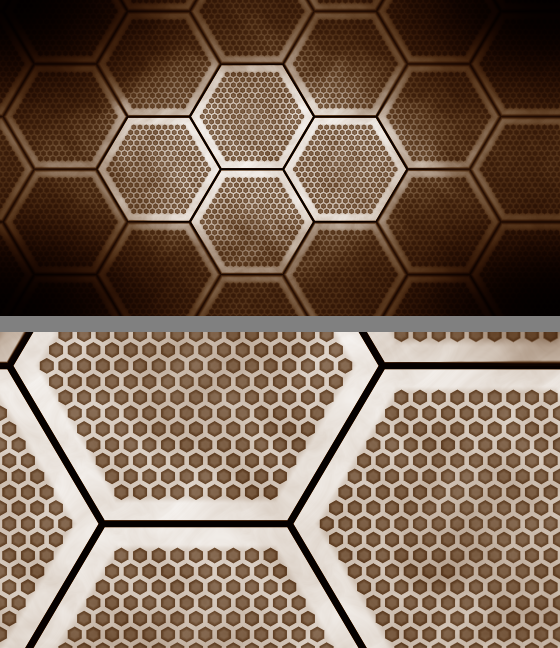
Top, the full canvas; bottom, a detail of the centre.
Reproduce this pattern procedurally as a WebGL 2 fragment shader.

```glsl
#version 300 es
precision highp float;
// Spot-lit honeycomb of perforated hexagonal plates in sepia, 6 columns by 3 rows.
uniform vec2 u_resolution;
out vec4 fragColor;

const float TAU = 6.2831853;
const vec2 HEX_PERIOD = vec2(1.7320508, 1.0);
const vec2 REPEATS = vec2(3.0, 3.0);        // each repeat holds two staggered plates
const vec2 PLATE_ORIGIN = vec2(0.45, 0.631);
const vec2 SPOT_CENTER = vec2(0.468, 0.505);
const float SEAM_HALF_WIDTH = 0.011;
const float FRAME_START = 0.425;
const float HOLE_PITCH = 0.0577;            // seventeen holes across each plate
const float HOLE_RADIUS = 0.375;

// Distance measure of a flat-topped hexagon, 0.5 on the border of a unit cell
float hexNorm(vec2 p) {
  p = abs(p);
  return max(p.y, dot(p, vec2(0.8660254, 0.5)));
}

// Offset from the centre of the nearest cell in a hexagonal grid
vec2 hexCell(vec2 p) {
  vec2 a = mod(p + 0.5 * HEX_PERIOD, HEX_PERIOD) - 0.5 * HEX_PERIOD;
  vec2 b = mod(p, HEX_PERIOD) - 0.5 * HEX_PERIOD;
  return dot(a, a) < dot(b, b) ? a : b;
}

// Layered warped sines; whole frequencies make them wrap
float cloud(vec2 uv, vec2 frequency) {
  vec2 angle = TAU * uv * frequency;
  float sum = 0.0;
  float amplitude = 0.5;
  for (int i = 0; i < 4; i++) {
    angle += sin(angle.yx + vec2(1.3, 4.1));
    sum += amplitude * sin(angle.x) * cos(angle.y);
    angle = 2.0 * angle + vec2(angle.y, -angle.x);
    amplitude *= 0.55;
  }
  return sum;
}

// Wrapping falloff: 1 at the centre, 0 half a canvas away on both axes
float falloff(vec2 uv, vec2 center) {
  vec2 wave = cos(TAU * (uv - center));
  return 0.5 + 0.25 * (wave.x + wave.y);
}

// Soft-edged fill, 1 where the value lies below the limit
float below(float value, float limit, float softness) {
  return 1.0 - smoothstep(limit - softness, limit + softness, value);
}

// Sepia ramp from black through orange brown to cream
vec3 sepia(float tone) {
  vec2 gamma = mix(vec2(1.48, 2.2), vec2(1.34, 1.68), smoothstep(0.15, 0.65, tone));
  return pow(vec3(clamp(tone, 0.01, 1.0)), vec3(1.0, gamma));
}

void main() {
  vec2 uv = gl_FragCoord.xy / u_resolution;
  vec2 gridScale = REPEATS * HEX_PERIOD;
  float pixel = REPEATS.y / u_resolution.y;

  // Plate and perforation coordinates
  vec2 plate = hexCell((uv - PLATE_ORIGIN) * gridScale);
  float plateNorm = hexNorm(plate);
  vec2 hole = hexCell(plate.yx / HOLE_PITCH);
  float holeNorm = hexNorm(hole);
  vec2 holeCenter = plate - HOLE_PITCH * hole.yx;

  // Lighting, partly shared across each plate
  float stain = cloud(uv, vec2(3.0, 2.0));
  float grain = cloud(uv, vec2(13.0, 7.0));
  vec2 litPoint = uv - 0.25 * plate / gridScale;
  float spot = smoothstep(0.48, 0.91, falloff(litPoint, SPOT_CENTER) + 0.06 * stain);
  float vignette = smoothstep(-0.09, 0.64, falloff(uv, vec2(0.5)));
  float blur = 1.0 - spot;

  // Masks, softer away from the light
  float frame = smoothstep(FRAME_START - 0.012 - 0.02 * blur,
                           FRAME_START + 0.012 + 0.02 * blur, plateNorm);
  float seam = below(0.5 - plateNorm, SEAM_HALF_WIDTH + 0.003 * blur,
                     max(0.6 * pixel, 0.02 * blur));
  float opening = below(holeNorm, HOLE_RADIUS, 0.6 * pixel / HOLE_PITCH + 0.06 * blur)
                * step(hexNorm(holeCenter), 0.42);

  // Tones in shade and in light
  float wear = 0.04 * stain + 0.04 * grain;
  float core = 1.0 - smoothstep(0.0, 0.4, plateNorm);
  float shadeTone = mix(0.34, 0.50, frame);
  float lightTone = mix(0.83 - 0.08 * core, 0.91, frame);
  float holeLight = mix(0.50, 0.37, smoothstep(0.15, HOLE_RADIUS, holeNorm));
  shadeTone = mix(shadeTone, 0.24, opening);
  lightTone = mix(lightTone, holeLight, opening);
  shadeTone = mix(shadeTone * (1.0 + 2.0 * wear), 0.13, seam);
  lightTone = mix(lightTone + wear, 0.02, seam);

  float tone = mix(shadeTone * vignette, lightTone, spot);
  fragColor = vec4(sepia(tone), 1.0);
}
```
